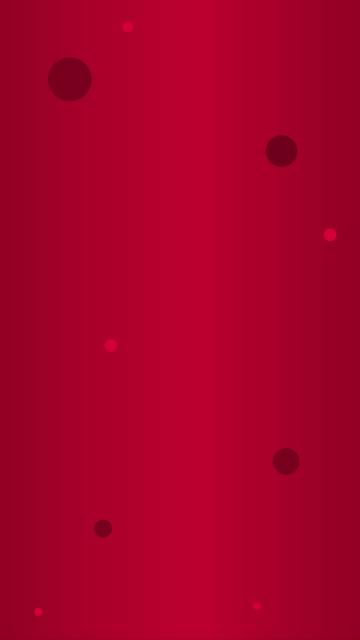
A Shadertoy shader for this background:

```glsl
// Crimson backdrop with a soft vertical sheen, scattered dark discs and bright dots.

const vec3 CRIMSON = vec3(1.0, 0.0, 0.25);
const int DISC_COUNT = 9;

// Each disc: centre (fraction of canvas), radius (fraction of width), brightness
const vec4 DISCS[DISC_COUNT] = vec4[](
    vec4(0.194, 0.876, 0.061, 0.47),
    vec4(0.782, 0.764, 0.044, 0.43),
    vec4(0.795, 0.279, 0.037, 0.47),
    vec4(0.286, 0.174, 0.025, 0.47),
    vec4(0.355, 0.958, 0.014, 0.83),
    vec4(0.917, 0.633, 0.0175, 0.83),
    vec4(0.308, 0.460, 0.0175, 0.83),
    vec4(0.107, 0.044, 0.0115, 0.83),
    vec4(0.714, 0.053, 0.0105, 0.83)
);

// Linear ramp from 0 at a to 1 at b
float ramp(float a, float b, float x) {
    return clamp((x - a) / (b - a), 0.0, 1.0);
}

// Brightness across the width: dark sides, brightest just right of centre
float sheen(float x) {
    float level = mix(0.57, 0.66, ramp(0.0, 0.25, x));
    level = mix(level, 0.735, ramp(0.25, 0.53, x));
    level = mix(level, 0.675, ramp(0.56, 0.71, x));
    return mix(level, 0.57, ramp(0.71, 1.0, x));
}

// Smooth-edged disc coverage
float discMask(vec2 offset, float radius, float edge) {
    return 1.0 - smoothstep(-edge, edge, length(offset) - radius);
}

void mainImage(out vec4 fragColor, in vec2 fragCoord) {
    vec2 uv = fragCoord / iResolution.xy;
    vec2 aspect = vec2(1.0, iResolution.y / iResolution.x);
    float edge = 0.75 / iResolution.x;

    // Background, with a faint shade along the bottom edge
    float shade = sheen(uv.x) * mix(0.95, 1.0, smoothstep(0.0, 0.006, uv.y));

    // Discs
    for (int i = 0; i < DISC_COUNT; i++) {
        vec4 disc = DISCS[i];
        float mask = discMask((uv - disc.xy) * aspect, disc.z, edge);
        shade = mix(shade, disc.w, mask);
    }

    fragColor = vec4(CRIMSON * shade, 1.0);
}
```
